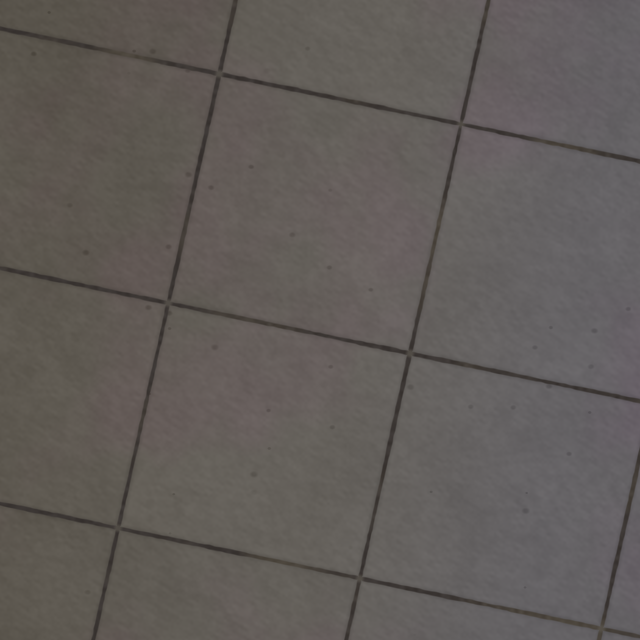
Write a Shadertoy shader that draws this texture.

```glsl
// Worn grey stone floor tiles seen at a slight tilt, parted by thin dark grout.
// A skewed lattice gives the tile cells; layered value noise mottles the stone,
// roughens the grout edges and changes the grout from dark to dusty.

float hash(vec2 p) {
    return fract(sin(dot(p, vec2(127.1, 311.7))) * 43758.5453);
}

float noise(vec2 p) {
    vec2 i = floor(p), f = fract(p);
    f = f * f * (3.0 - 2.0 * f);
    return mix(mix(hash(i), hash(i + vec2(1, 0)), f.x),
               mix(hash(i + vec2(0, 1)), hash(i + vec2(1, 1)), f.x), f.y);
}

float fbm(vec2 p) {
    float sum = 0.0, amp = 0.5;
    for (int i = 0; i < 4; i++) {
        sum += amp * noise(p);
        p = mat2(1.6, 1.2, -1.2, 1.6) * p + 7.3;
        amp *= 0.5;
    }
    return sum / 0.9375;
}

// Sparse round pits, one candidate per grid cell
float pits(vec2 p) {
    vec2 id = floor(p);
    vec2 center = 0.25 + 0.5 * vec2(hash(id + 3.1), hash(id + 8.7));
    float radius = 0.05 + 0.09 * hash(id + 5.9);
    float d = length((fract(p) - center) * vec2(0.8, 1.0));
    return step(0.93, hash(id)) * (1.0 - smoothstep(radius * 0.4, radius * 1.5, d));
}

void mainImage(out vec4 fragColor, in vec2 fragCoord) {
    vec2 uv = fragCoord / iResolution.xy;
    float pixel = 1.0 / iResolution.y;

    // Skewed tile lattice, with a slight foreshortening upward
    mat2 lattice = mat2(0.3776, -0.0785, 0.0790, 0.3548);
    vec2 cell = inverse(lattice) * (uv - vec2(0.6406, 0.4479));
    cell.y -= 0.009 * cell.y * cell.y;
    vec2 tile = floor(cell);

    // Light drifts from warm on the left to cool on the lower right
    vec3 stone = mix(vec3(0.365, 0.345, 0.312), vec3(0.398, 0.382, 0.360),
                     smoothstep(-0.05, 0.5, uv.x - 0.12 * uv.y));
    stone = mix(stone, vec3(0.392, 0.382, 0.392),
                smoothstep(0.5, 0.95, uv.x - 0.15 * (uv.y - 0.5)));
    stone -= 0.015 * smoothstep(0.65, 1.05, uv.y);
    stone += 0.014 * (hash(tile + 2.0) - 0.5);

    // Broad stains, cloudy mottling, faint diagonal streaks and fine grain
    vec2 along = vec2(uv.x - 0.6 * uv.y, uv.y + 0.6 * uv.x);
    stone += 0.030 * (fbm(uv * 7.0 + tile * 5.3) - 0.5);
    stone += 0.026 * (fbm(uv * 26.0) - 0.5);
    stone += 0.024 * (noise(along * vec2(75.0, 150.0)) - 0.5);
    stone += 0.012 * (noise(uv * 230.0) - 0.5);
    stone += vec3(0.012, -0.006, 0.010) * smoothstep(0.5, 0.8, fbm(uv * 5.0 + 31.0));
    stone -= 0.055 * pits(uv * 32.0) * smoothstep(0.3, 0.6, noise(uv * 6.0 + 4.0));

    // Distance to the grout, roughened along its edges
    vec2 toLine = abs(cell - round(cell)) * vec2(0.386, 0.363);
    float d = min(toLine.x, toLine.y);
    float rough = noise(uv * 110.0) - 0.5;
    float halfWidth = 0.0031 + 0.0012 * rough + 0.0010 * (noise(uv * 17.0) - 0.5);
    float soft = max(0.0016, pixel);
    float groutMask = 1.0 - smoothstep(halfWidth - soft, halfWidth + soft, d);

    // Grout: dark core, dusty stretches, paler where the joints cross
    float dust = smoothstep(0.45, 0.85, fbm(uv * 9.0 + 12.0));
    vec3 grout = mix(vec3(0.225, 0.205, 0.195), vec3(0.295, 0.270, 0.235), dust);
    grout += 0.05 * (noise(uv * 140.0 + 9.0) - 0.5);
    float crossing = 1.0 - smoothstep(0.002, 0.009, max(toLine.x, toLine.y));
    grout = mix(grout, vec3(0.350, 0.330, 0.300), crossing * 0.7);

    // Soiled tile rims beside the joint
    stone *= 1.0 - 0.07 * (1.0 - smoothstep(0.003, 0.010, d));

    fragColor = vec4(mix(stone, grout, groutMask), 1.0);
}
```
